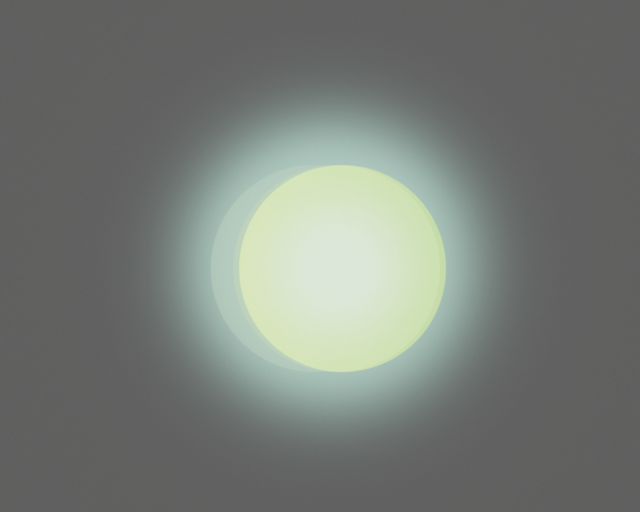
Reproduce this background procedurally as a Shadertoy shader.

```glsl
// A pale green disc with two offset ghost discs in a soft misty glow on grey.

#define BACKDROP vec3(0.376, 0.376, 0.374)
#define GLOW_COLOR vec3(0.70, 0.79, 0.76)
#define GLOW_DENSITY vec3(10.6, 13.0, 12.2)
#define GLOW_FALLOFF 35.4
#define GLOW_CENTER vec2(0.021, -0.016)
#define DISC_CENTER vec2(0.044, -0.0245)
#define DISC_RADIUS 0.202
#define NEAR_GHOST_SHIFT vec2(-0.0114, 0.0)
#define FAR_GHOST_SHIFT vec2(-0.0554, 0.0)
#define CORE_COLOR vec3(0.865, 0.905, 0.850)
#define RIM_COLOR vec3(0.825, 0.890, 0.715)
#define GRAIN 0.006

float hash(vec2 p) {
    return fract(sin(dot(p, vec2(127.1, 311.7))) * 43758.5453);
}

// Antialiased coverage of a disc of the shared radius
float discMask(vec2 p, vec2 center) {
    float edge = 1.0 / iResolution.y;
    return 1.0 - smoothstep(-edge, edge, length(p - center) - DISC_RADIUS);
}

// Saturating Gaussian halo plus a faint wide haze
vec3 glowAmount(vec2 p) {
    vec2 d = p - GLOW_CENTER;
    float r2 = dot(d, d);
    vec3 density = GLOW_DENSITY * exp(-GLOW_FALLOFF * r2);
    density += 0.06 * exp(-9.0 * r2);
    return 1.0 - exp(-density);
}

// Milky core, yellow-green rim, slightly darker toward the right
vec3 discColor(vec2 p) {
    vec2 d = (p - DISC_CENTER) / DISC_RADIUS;
    float rim = smoothstep(0.2, 1.05, length(d + vec2(0.05, 0.0)));
    vec3 color = mix(CORE_COLOR, RIM_COLOR, rim);
    return color - vec3(0.025, 0.012, 0.02) * d.x * rim;
}

void mainImage(out vec4 fragColor, in vec2 fragCoord) {
    vec2 p = (fragCoord - 0.5 * iResolution.xy) / iResolution.y;
    vec3 color = mix(BACKDROP, GLOW_COLOR, glowAmount(p));

    // Ghost discs behind the main one
    float nearGhost = discMask(p, DISC_CENTER + NEAR_GHOST_SHIFT);
    float farGhost = discMask(p, DISC_CENTER + FAR_GHOST_SHIFT);
    color = mix(color, vec3(0.755, 0.825, 0.755), 0.45 * farGhost);
    color = mix(color, vec3(0.760, 0.835, 0.725), 0.6 * nearGhost);

    // Main disc, with a darker crescent outside the near ghost
    vec3 disc = discColor(p) - vec3(0.025, 0.02, 0.03) * (1.0 - nearGhost);
    color = mix(color, disc, discMask(p, DISC_CENTER));

    // Fine grain keeps the gradients smooth
    color += GRAIN * (hash(floor(p * 410.0)) - 0.5);
    fragColor = vec4(color, 1.0);
}
```
